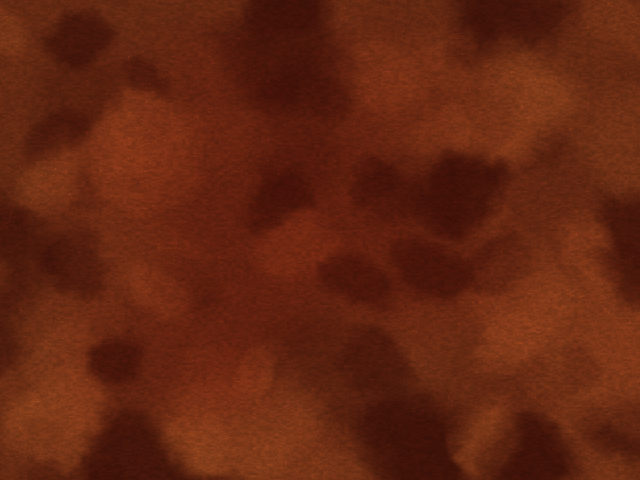
Write a Shadertoy shader that draws this texture.

```glsl
const vec3 DARK_BROWN  = vec3(0.250, 0.072, 0.034);
const vec3 DARK_RED    = vec3(0.262, 0.065, 0.031);
const vec3 LIGHT_BROWN = vec3(0.530, 0.246, 0.106);
const vec3 LIGHT_RED   = vec3(0.500, 0.180, 0.080);

const float BLOTCH_SCALE = 4.0;            // large blotches per canvas height
const float SPOT_SCALE = 6.6;              // small blotches per canvas height
const float BLOTCH_GAIN = 0.52;
const float SPOT_GAIN = 0.37;
const float BASE_TONE = 0.55;
const vec2  TONE_RANGE = vec2(-0.10, 1.18);
const float EDGE_CORE = 0.43;              // solid part of a blotch radius
const float EDGE_FRAY = 0.020;
const vec2  FIBRE_SCALE = vec2(115.0, 240.0);
const vec2  SPECK_SCALE = vec2(240.0, 350.0);
const float FIBRE_GAIN = 0.16;
const float SPECK_GAIN = 0.13;
const float FLECK_GAIN = 0.16;

vec3 hash3(vec2 p) {
    vec3 q = fract(p.xyx * vec3(0.1031, 0.1030, 0.0973));
    q += dot(q, q.yxz + 33.33);
    return fract((q.xxy + q.yzz) * q.zyx);
}

float valueNoise(vec2 p) {
    vec2 cell = floor(p), f = fract(p);
    f = f * f * (3.0 - 2.0 * f);
    float low = mix(hash3(cell).x, hash3(cell + vec2(1, 0)).x, f.x);
    float high = mix(hash3(cell + vec2(0, 1)).x, hash3(cell + vec2(1, 1)).x, f.x);
    return mix(low, high, f.y);
}

// Cellular layer of soft discs, each lighter or darker than the ground
float blotches(vec2 p) {
    vec2 cell = floor(p);
    float sum = 0.0;
    for (int y = -1; y <= 1; y++) {
        for (int x = -1; x <= 1; x++) {
            vec2 id = cell + vec2(x, y);
            vec3 place = hash3(id + 17.0);
            vec3 form = hash3(id + 71.0);
            vec2 offset = p - id - mix(vec2(0.1), vec2(0.9), place.xy);
            offset.x *= mix(0.72, 1.15, form.x);
            float radius = mix(0.42, 0.70, form.y);
            float cover = 1.0 - smoothstep(EDGE_CORE * radius, radius, length(offset));
            sum += cover * mix(-1.1, 0.95, form.z);
        }
    }
    return sum;
}

// Slow bends plus fine fraying of the blotch edges
vec2 warp(vec2 p) {
    vec2 bend = 0.020 * sin(p.yx * 13.0 + vec2(0.4, 2.1))
              + 0.009 * sin(p.yx * 31.0 + p * 17.0 + vec2(3.0, 1.2));
    vec2 fray = vec2(valueNoise(p * 45.0), valueNoise(p * 45.0 + 90.0)) - 0.5;
    return p + bend + EDGE_FRAY * fray;
}

void mainImage(out vec4 fragColor, in vec2 fragCoord) {
    vec2 p = fragCoord / iResolution.y;
    vec2 center = 0.5 * iResolution.xy / iResolution.y;
    vec2 q = warp(p);

    // Light and dark stains
    float tone = BASE_TONE
               + BLOTCH_GAIN * blotches(q * BLOTCH_SCALE + 5.3)
               + SPOT_GAIN * blotches(q * SPOT_SCALE + 41.7);
    tone = smoothstep(TONE_RANGE.x, TONE_RANGE.y, tone);

    // Redder toward the middle, browner at the rim
    float redness = 1.0 - 1.75 * length((p - center) * vec2(0.85, 1.0))
                  + 0.8 * (valueNoise(q * 4.5 + 23.0) - 0.5);
    redness = smoothstep(0.0, 1.0, redness);
    vec3 dark = mix(DARK_BROWN, DARK_RED, redness);
    vec3 light = mix(LIGHT_BROWN, LIGHT_RED, redness);
    vec3 color = mix(dark, light, tone);

    // Paper grain of short level fibres, specks and rare pale flecks
    float fibre = valueNoise(p * FIBRE_SCALE) - 0.5;
    float speck = valueNoise(p * SPECK_SCALE + 50.0) - 0.5;
    float fleck = smoothstep(0.86, 1.0, valueNoise(p * FIBRE_SCALE * 1.2 + 130.0));
    color *= 1.0 + FIBRE_GAIN * fibre + SPECK_GAIN * speck + FLECK_GAIN * fleck;

    fragColor = vec4(color, 1.0);
}
```
